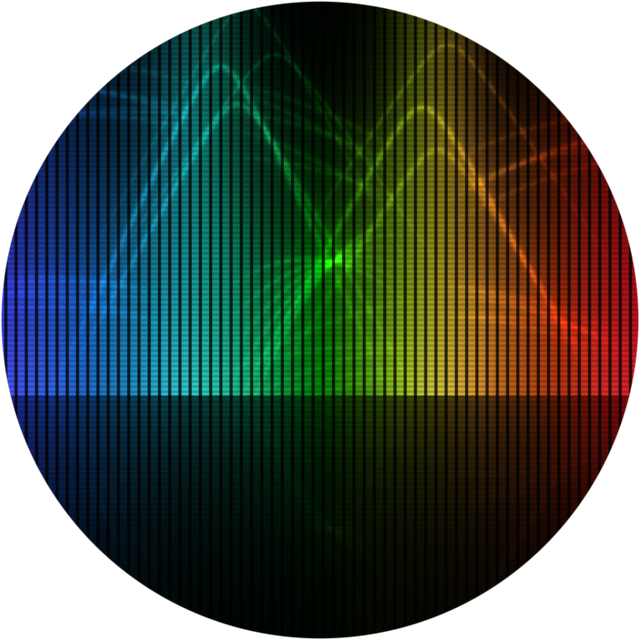
Write a WebGL 2 fragment shader that draws this background.

```glsl
#version 300 es
precision highp float;

uniform vec2 u_resolution;
out vec4 outColor;

const float HORIZON = 0.382;

float hash(float n) {
    return fract(sin(n * 91.345) * 4375.85);
}

// Spectrum running from blue at the left to red at the right
vec3 spectrum(float x) {
    vec3 stops[9] = vec3[9](
        vec3(0.20, 0.22, 0.90), vec3(0.08, 0.38, 0.80), vec3(0.08, 0.66, 0.78),
        vec3(0.04, 0.66, 0.47), vec3(0.00, 0.54, 0.02), vec3(0.53, 0.70, 0.07),
        vec3(0.85, 0.55, 0.14), vec3(0.75, 0.18, 0.03), vec3(0.80, 0.02, 0.09));
    float t = clamp(x, 0.0, 0.999) * 8.0;
    int i = int(t);
    return mix(stops[i], stops[i + 1], fract(t));
}

// Soft line whose distance is corrected for the slope of the curve
float strand(float offset, float slope, float width) {
    float d = abs(offset) / sqrt(1.0 + slope * slope);
    return exp(-d * d / (width * width)) + 0.25 * exp(-d / (width * 4.0));
}

// Rounded peak with nearly straight flanks
float peak(vec2 p, vec2 top, float steepness, float width) {
    float dx = p.x - top.x;
    float bend = sqrt(dx * dx + 0.0009);
    float curve = top.y - steepness * (bend - 0.03);
    float fade = exp(-pow(abs(dx) / 0.22, 4.0));
    return fade * strand(p.y - curve, steepness * dx / bend, width);
}

float strands(vec2 p) {
    // Main peaks and their faint companions
    float glow = 0.36 * peak(p, vec2(0.345, 0.896), 2.15, 0.0050);
    glow += 0.30 * peak(p, vec2(0.371, 0.837), 1.80, 0.0045);
    glow += 0.36 * peak(p, vec2(0.660, 0.832), 1.80, 0.0050);
    glow += 0.24 * peak(p, vec2(0.684, 0.766), 1.60, 0.0050);
    glow += 0.20 * peak(p, vec2(0.700, 0.930), 1.50, 0.0035);
    glow += 0.18 * peak(p, vec2(0.430, 0.915), 1.45, 0.0030);
    glow += 0.14 * peak(p, vec2(0.385, 0.990), 1.80, 0.0030);

    // Arches fanning out from the green crossing
    for (int i = 0; i < 6; i++) {
        float k = float(i);
        float dx = p.x - 0.52;
        float rise = -0.22 + 0.27 * k;
        float bend = 2.8 + 0.4 * k;
        float curve = 0.591 + rise * dx - bend * dx * dx;
        float fade = smoothstep(-0.19, -0.04, dx) * smoothstep(0.13, 0.0, dx);
        glow += 0.28 * fade * strand(p.y - curve, rise - 2.0 * bend * dx, 0.004);
    }

    // Drifting bundles at the sides and in the middle
    for (int i = 0; i < 30; i++) {
        float k = float(i);
        float group = mod(k, 6.0);
        float spread = hash(k + 2.0) - 0.5;
        vec2 hub = vec2(0.17, 0.84);
        float tilt = -0.12;
        if (group > 0.5) { hub = vec2(0.10, 0.57); tilt = -0.15; }
        if (group > 1.5) { hub = vec2(0.50, 0.79); tilt = -0.42; }
        if (group > 2.5) { hub = vec2(0.85, 0.77); tilt = 0.34; }
        if (group > 3.5) { hub = vec2(0.84, 0.50); tilt = -0.28; }
        if (group > 4.5) { hub = vec2(0.50, 0.43); tilt = 0.30; }
        float dx = p.x - hub.x;
        float slope = tilt + 0.35 * (hash(k + 41.0) - 0.5);
        float curve = hub.y + 0.12 * spread + slope * dx - 0.8 * dx * dx;
        float fade = exp(-pow(dx / 0.12, 4.0));
        glow += 0.13 * fade * strand(p.y - curve, slope - 1.6 * dx, 0.0045);
    }
    return glow;
}

void main() {
    vec2 uv = gl_FragCoord.xy / u_resolution;
    float pixel = 1.0 / min(u_resolution.x, u_resolution.y);
    vec2 fromCentre = (gl_FragCoord.xy - 0.5 * u_resolution) * pixel;
    float height = uv.y - HORIZON;
    float h = abs(height);

    // Tall light columns and bright outer edges
    float columns = exp(-pow((uv.x - 0.31) / 0.085, 2.0))
                  + exp(-pow((uv.x - 0.68) / 0.080, 2.0));
    float edges = smoothstep(0.30, 0.0, uv.x) + smoothstep(0.76, 1.0, uv.x);
    float beam = min(columns + 0.75 * edges, 1.0);
    float upper = mix(exp(-pow(h / 0.31, 2.0)), 1.0 - 0.95 * h, beam);
    upper *= 0.86 + 0.18 * beam;
    float lower = (0.40 + 0.25 * edges) * exp(-h * (6.5 - 2.5 * edges));
    float above = smoothstep(-pixel, pixel, height);
    float light = mix(lower, upper, above);

    // Strands and their dim reflection
    float glow = strands(vec2(uv.x, HORIZON + h));
    glow *= mix(0.22 * exp(-h * 5.0), 1.0, above);
    vec3 hue = spectrum(uv.x);
    vec3 color = hue * (light + glow);
    color += above * 0.13 * beam * exp(-h * 7.0) + 0.05 * glow * hue.g;

    // Vertical slats and fine horizontal scan lines
    float slat = abs(fract(uv.x / 0.016 - 0.07) - 0.5);
    color *= mix(0.20, 1.0, smoothstep(0.06, 0.24, slat));
    color *= 0.89 + 0.11 * cos(uv.y * 6.28318 / 0.008);

    // Round window on white
    float outside = smoothstep(-pixel, pixel, length(fromCentre) - 0.4975);
    outColor = vec4(mix(clamp(color, 0.0, 1.0), vec3(1.0), outside), 1.0);
}
```
